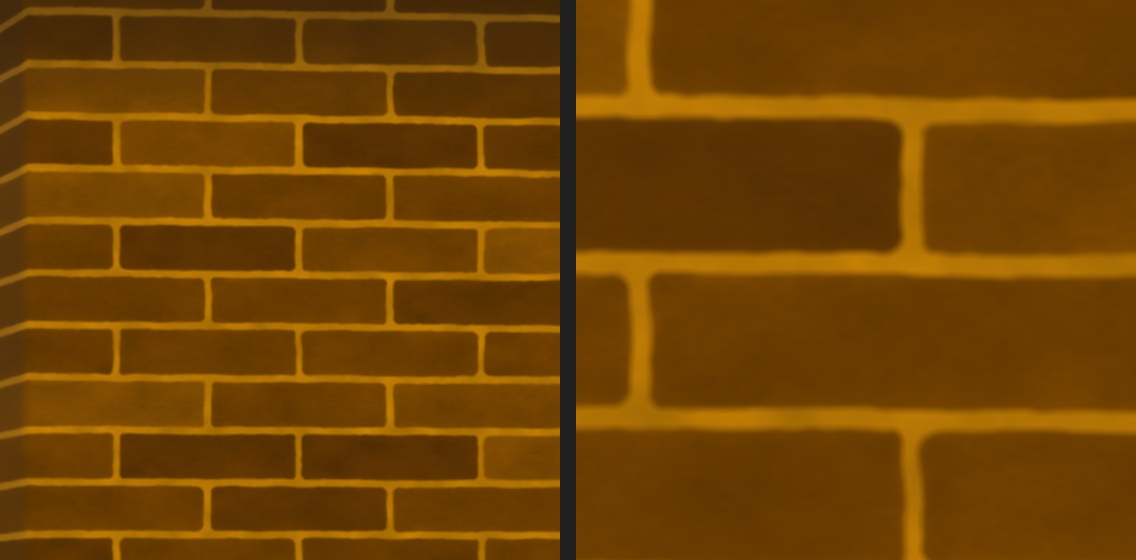
Left, the full canvas; right, a detail of the centre.
This texture is drawn by a three.js fragment shader. Its source:

```glsl
// Amber-lit running-bond brick wall with a receding corner on its left side.
varying vec2 vUv;

const vec2 BRICK_PITCH = vec2(0.3255, 0.0934);
const vec2 FIRST_JOINT = vec2(0.2083, 0.0195);
const vec2 JOINT_WIDTH = vec2(0.0115, 0.0125);
const float CORNER_X = 0.05;
const float ROUNDING = 0.013;

const vec3 BRICK_DARK = vec3(0.345, 0.188, 0.008);
const vec3 BRICK_MID = vec3(0.410, 0.232, 0.002);
const vec3 BRICK_LIGHT = vec3(0.510, 0.305, 0.008);
const vec3 MORTAR = vec3(0.700, 0.455, 0.018);
const vec3 DUSTY_BRICK = vec3(0.310, 0.195, 0.065);
const vec3 DUSTY_MORTAR = vec3(0.510, 0.345, 0.110);

float hash(vec2 p) {
  return fract(sin(dot(p, vec2(127.1, 311.7))) * 43758.5453);
}

float noise(vec2 p) {
  vec2 cell = floor(p);
  vec2 f = fract(p);
  f = f * f * (3.0 - 2.0 * f);
  float low = mix(hash(cell), hash(cell + vec2(1.0, 0.0)), f.x);
  float high = mix(hash(cell + vec2(0.0, 1.0)), hash(cell + 1.0), f.x);
  return mix(low, high, f.y);
}

float fbm(vec2 p) {
  float sum = 0.0;
  float weight = 0.5;
  for (int i = 0; i < 4; i++) {
    sum += weight * noise(p);
    p = p * 2.03 + 17.3;
    weight *= 0.5;
  }
  return sum;
}

float roundedBox(vec2 p, vec2 halfSize, float radius) {
  vec2 q = abs(p) - halfSize + radius;
  return length(max(q, 0.0)) + min(max(q.x, q.y), 0.0) - radius;
}

// Drop of a course: gentle tilt on the front, steep fall beyond the corner.
float courseDrop(float x, float depth) {
  float front = max(x - CORNER_X, 0.0) * mix(0.015, 0.003, depth);
  float side = max(CORNER_X - x, 0.0) / CORNER_X * mix(0.034, 0.005, depth);
  return front + side;
}

// Returns the brick cell in xy and the signed distance to its edge in z.
vec3 brickCell(vec2 p) {
  vec2 grid = (p - FIRST_JOINT) / BRICK_PITCH;
  float row = floor(grid.y);
  grid.x -= 0.5 * mod(row, 2.0);
  float column = max(floor(grid.x), -1.0);
  vec2 local = (grid - vec2(column, row) - 0.5) * BRICK_PITCH;
  // The end brick wraps the corner without a joint.
  if (column < 0.0) local.x = max(local.x, 0.0);
  vec2 id = vec2(column, row);
  vec2 widthJitter = vec2(hash(id + 5.1), hash(id + 9.7)) - 0.5;
  vec2 halfSize = 0.5 * (BRICK_PITCH - JOINT_WIDTH) + widthJitter * vec2(0.002, 0.001);
  float radius = ROUNDING * mix(0.5, 1.1, hash(id + 2.3));
  return vec3(id, roundedBox(local, halfSize, radius));
}

vec3 brickColor(vec2 id, vec2 p) {
  float tone = hash(id + 31.4);
  vec3 color = mix(BRICK_DARK, BRICK_MID, smoothstep(0.0, 0.55, tone));
  color = mix(color, BRICK_LIGHT, 0.8 * smoothstep(0.72, 1.0, tone));
  float blotch = fbm(p * vec2(14.0, 22.0) + id * 3.7) - 0.47;
  float grain = noise(p * vec2(150.0, 230.0)) - 0.5;
  return color * (1.0 + 0.28 * blotch + 0.045 * grain);
}

vec3 mortarColor(vec2 p) {
  float stain = fbm(p * 26.0 + 8.0) - 0.47;
  return MORTAR * (1.0 + 0.3 * stain);
}

void main() {
  vec2 p = vec2(vUv.x, 1.0 - vUv.y);

  // Course layout with slightly uneven edges
  vec2 wobble = vec2(noise(p * 30.0), noise(p * 24.0 + 40.0)) - 0.5;
  vec2 wall = p - vec2(0.0, courseDrop(p.x, p.y)) + wobble * 0.003;
  vec3 brick = brickCell(wall);
  float edge = brick.z + 0.0015 * (noise(p * 95.0) - 0.5);
  float joint = smoothstep(-0.0035, 0.0035, edge);

  // Dust on the side face and along the dim top courses
  float sideFace = 1.0 - smoothstep(CORNER_X - 0.02, CORNER_X + 0.008, p.x);
  float topFade = 1.0 - smoothstep(0.0, 0.24, p.y);
  float dust = max(sideFace * mix(0.85, 0.5, p.y), topFade * 0.5);

  vec3 clay = mix(brickColor(brick.xy, wall), DUSTY_BRICK, dust);
  vec3 mortar = mix(mortarColor(p), DUSTY_MORTAR, dust);
  vec3 color = mix(clay, mortar, joint);

  // Soft warm spill around joints and uneven lamp light
  color += vec3(0.055, 0.038, 0.002) * exp(-abs(edge) * 260.0) * (1.0 - joint);
  float light = mix(0.97, 1.04, fbm(p * 3.0)) * (1.0 - 0.2 * topFade);
  gl_FragColor = vec4(color * light, 1.0);
}
```
